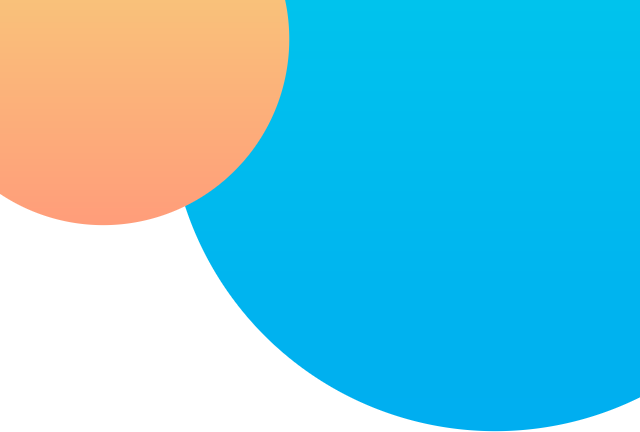
A Shadertoy shader for this background:

```glsl
// Two large overlapping discs on white: a blue one on the right and an
// orange one in front at the upper left, each with a vertical gradient.
// Circle distance functions give the shapes; positions are in canvas heights.

// Antialiased coverage of a disc, one pixel wide at the edge
float disc(vec2 p, vec2 center, float radius) {
    float dist = length(p - center) - radius;
    return clamp(0.5 - dist * iResolution.y, 0.0, 1.0);
}

void mainImage(out vec4 fragColor, in vec2 fragCoord) {
    vec2 p = fragCoord / iResolution.y;
    vec3 color = vec3(1.0);

    // Blue disc, deeper towards its base
    vec3 blue = mix(vec3(0.0, 0.68, 0.94), vec3(0.0, 0.765, 0.93), p.y);
    color = mix(color, blue, disc(p, vec2(1.1464, 0.7572), 0.7553));

    // Orange disc, from coral at its base to amber at the top
    float rise = smoothstep(0.0, 1.0, 0.0) + clamp((p.y - 0.479) / 0.521, 0.0, 1.0);
    vec3 orange = mix(vec3(1.0, 0.615, 0.48), vec3(0.976, 0.757, 0.48), rise);
    color = mix(color, orange, disc(p, vec2(0.239, 0.9094), 0.4306));

    fragColor = vec4(color, 1.0);
}
```
